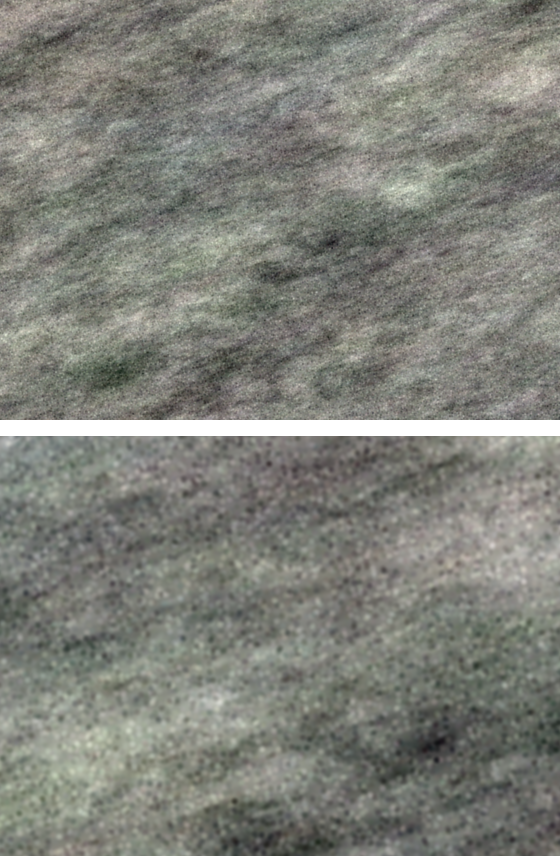
Top: the whole. Bottom: its middle third, enlarged.
Reproduce this texture procedurally as a Shadertoy shader.

```glsl
// Weathered grey stone with slanted, brushed streaks and a fine grain.
// Cellular spot noise: every cell drops one soft spot of random tone; octaves
// of stretched spots make clouds and streaks, round spots make the grain.

#define STREAK_ANGLE 0.32     // radians above the horizontal
#define STREAK_STRETCH 2.7    // spot length over spot width
#define CLOUD_SIZE 0.21       // widest spot, in canvas heights
#define GRAIN_SIZE 0.0046     // grain spot, in canvas heights
#define OCTAVES 6
#define CLOUD_CONTRAST 0.040  // deviation of the widest octave
#define OCTAVE_FADE 0.92      // contrast kept from octave to octave
#define GRAIN_CONTRAST 0.043
#define CHROMA 0.1            // share of independent channel variation
#define MEAN_TONE 0.507
#define STONE_TINT vec3(1.0, 0.997, 0.945)

// Integer hash giving four values from 0 to 1
vec4 hashCell(ivec2 cell, int layer) {
    uvec4 v = uvec4(cell.x, cell.y, layer, cell.x + cell.y * 57);
    v = v * 1664525u + 1013904223u;
    for (int i = 0; i < 2; i++) {
        v.x += v.y * v.w;
        v.y += v.z * v.x;
        v.z += v.x * v.y;
        v.w += v.y * v.z;
        v ^= v >> 16u;
    }
    return vec4(v & 0xffffu) / 65535.0;
}

// Sum of soft spots around p, scaled to about unit deviation
vec3 spotNoise(vec2 p, int layer) {
    ivec2 home = ivec2(floor(p));
    vec2 local = fract(p);
    vec3 sum = vec3(0.0);
    for (int y = -1; y <= 1; y++) {
        for (int x = -1; x <= 1; x++) {
            ivec2 shift = ivec2(x, y);
            vec2 centre = vec2(shift) + hashCell(home + shift, layer + 64).xy;
            vec4 tone = hashCell(home + shift, layer) * 2.0 - 1.0;
            vec2 away = local - centre;
            float spot = max(1.0 - dot(away, away), 0.0);
            sum += spot * spot * spot * mix(vec3(tone.x), tone.yzw, CHROMA);
        }
    }
    return sum * 2.85;
}

void mainImage(out vec4 fragColor, in vec2 fragCoord) {
    vec2 uv = fragCoord / iResolution.y;

    // Frame aligned with the streaks
    float c = cos(STREAK_ANGLE), s = sin(STREAK_ANGLE);
    vec2 along = vec2(c * uv.x + s * uv.y, c * uv.y - s * uv.x);
    along.x /= STREAK_STRETCH;

    // Clouds down to hair-thin streaks
    vec3 relief = vec3(0.0);
    float size = CLOUD_SIZE;
    float contrast = CLOUD_CONTRAST;
    for (int i = 0; i < OCTAVES; i++) {
        vec2 offset = vec2(3.7, 8.3) * float(i + 1);
        relief += contrast * spotNoise(along / size + offset, i);
        size *= 0.5;
        contrast *= OCTAVE_FADE;
    }

    // Round grain on top
    relief += GRAIN_CONTRAST * spotNoise(uv / GRAIN_SIZE, OCTAVES);

    vec3 stone = (MEAN_TONE + relief) * STONE_TINT;
    fragColor = vec4(clamp(stone, 0.0, 1.0), 1.0);
}
```
